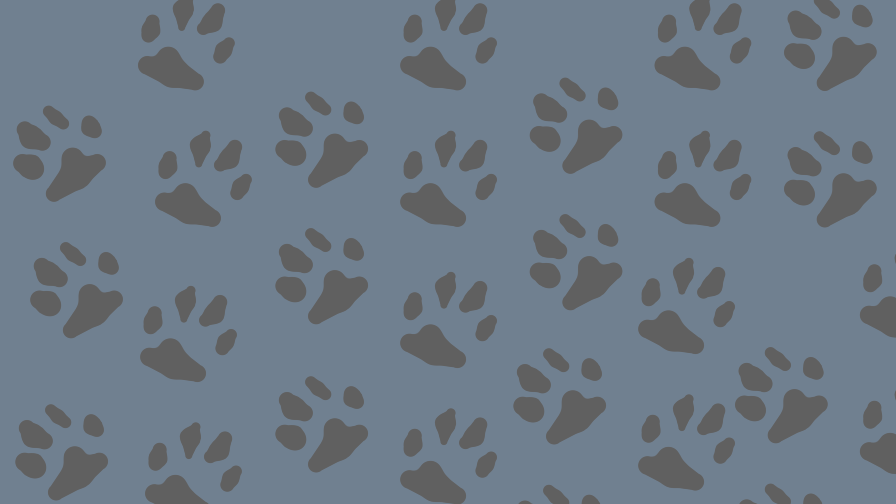
Give the GLSL for this pattern, as a WebGL 2 fragment shader.

```glsl
#version 300 es
precision highp float;
// Grey paw prints in alternating columns on slate blue.
// Each print is a pad and four toes, built from tapered capsules that are
// smoothly merged; loops lay the prints out in uneven columns and rows.

uniform vec2 u_resolution;
out vec4 fragColor;

float smoothMin(float a, float b, float k) {
    float h = max(k - abs(a - b), 0.0) / k;
    return min(a, b) - 0.25 * k * h * h;
}

// Capsule between two circles, each given as centre and radius
float taper(vec2 p, vec3 a, vec3 b) {
    vec2 axis = b.xy - a.xy;
    float h = clamp(dot(p - a.xy, axis) / dot(axis, axis), 0.0, 1.0);
    return length(p - a.xy - h * axis) - mix(a.z, b.z, h);
}

// Soft shape running through three circles
float blob(vec2 p, vec3 a, vec3 b, vec3 c) {
    return smoothMin(taper(p, a, b), taper(p, b, c), 2.0);
}

// Print with its toes pointing up; y runs downward
float uprightPaw(vec2 p) {
    float pad = blob(p, vec3(-34, 20, 8), vec3(-12, 26, 13), vec3(7, 34, 7.5));
    float d = smoothMin(pad, length(p - vec2(-16, 14)) - 10.0, 5.0);
    d = min(d, blob(p, vec3(-29.5, -17.5, 6), vec3(-31, -10, 7.8), vec3(-33, -5.5, 6)));
    d = min(d, blob(p, vec3(1.5, -37, 4), vec3(-3, -28, 8.8), vec3(-4.5, -12.5, 3)));
    d = min(d, blob(p, vec3(26.5, -27, 6.2), vec3(21.5, -17, 8.5), vec3(14, -11.5, 5.5)));
    return min(d, blob(p, vec3(36, 1, 5), vec3(31.5, 7, 7), vec3(28.5, 12.5, 6)));
}

// Print with its toes pointing up and to the left
float leaningPaw(vec2 p) {
    float pad = blob(p, vec3(-5, 35, 7), vec3(14, 18, 13.5), vec3(32, 8.5, 7.5));
    float d = smoothMin(pad, length(p - vec2(11, 5)) - 9.5, 5.0);
    d = min(d, blob(p, vec3(-9.5, -35.5, 5), vec3(-3.5, -30, 5.8), vec3(3, -25, 5)));
    d = min(d, blob(p, vec3(25, -26, 6), vec3(26.5, -22, 8), vec3(30, -18.5, 6)));
    d = min(d, blob(p, vec3(-30, -20, 7), vec3(-24.5, -13.5, 10), vec3(-15, -9, 7.2)));
    return min(d, blob(p, vec3(-32, 9, 8), vec3(-25, 12, 10.3), vec3(-22.5, 14, 9)));
}

// Centre of one print, with the lower rows slipping sideways and down
vec2 pawCentre(int col, int row) {
    float c = float(col), r = float(row), pair = float(col / 2);
    bool leaning = col % 2 == 0;
    float firstRow = leaning && col < 6 ? 131.0 - 6.0 * c : 36.0;
    vec2 centre = vec2(58.0 + 109.0 * c, firstRow + 117.0 * r);
    if (col < 2) centre.x += 8.0 * sin(2.4 * r - 1.0);
    if (row > 1) {
        centre += vec2(-7.0 * pair * (pair - 1.0), 22.0 - 6.0 * c);
        if (col == 6) centre.y += 82.0;
    }
    return centre;
}

void main() {
    // The canvas is 432 units high, measured from its top edge
    float unit = 432.0 / u_resolution.y;
    vec2 p = vec2(gl_FragCoord.x, u_resolution.y - gl_FragCoord.y) * unit;

    float d = 50.0;
    for (int col = 0; col < 8; col++) {
        for (int row = 0; row < 4; row++) {
            vec2 q = p - pawCentre(col, row);
            if (max(abs(q.x), abs(q.y)) > 48.0) continue;
            d = min(d, col % 2 == 0 ? leaningPaw(q) : uprightPaw(q));
        }
    }

    vec3 slate = vec3(0.44, 0.502, 0.565);
    vec3 pawGrey = vec3(0.378);
    float ink = 1.0 - smoothstep(-0.6 * unit, 0.6 * unit, d);
    fragColor = vec4(mix(slate, pawGrey, ink), 1.0);
}
```
